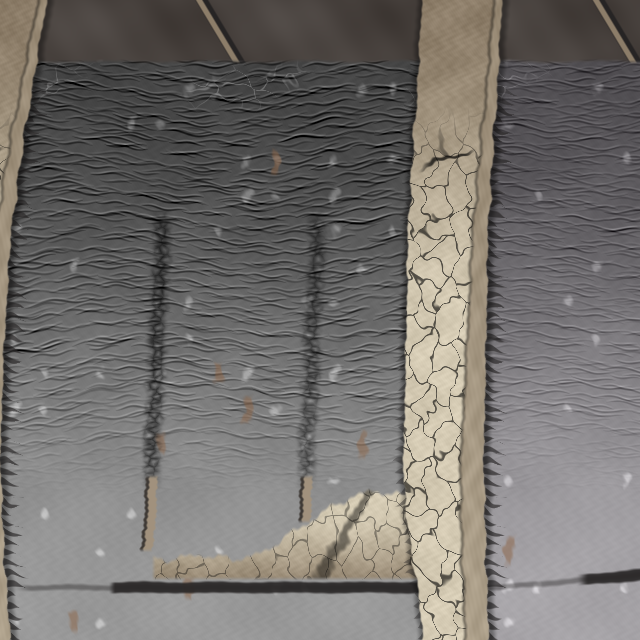
This texture is drawn by a WebGL 1 fragment shader. Its source:

```glsl
precision highp float;
uniform vec2 u_resolution;

const vec3 SAND = vec3(.83, .79, .7);
const vec3 DUST = vec3(.55, .49, .41);
const vec3 SHADOW = vec3(.15, .14, .14);
const vec3 RUST = vec3(.55, .39, .27);

vec2 hash2(vec2 p) {
  return fract(sin(vec2(dot(p, vec2(127.1, 311.7)), dot(p, vec2(269.5, 183.3)))) * 4375.85);
}

// Soft mask of the range lo..hi
float band(float x, float lo, float hi, float soft) {
  return smoothstep(lo - soft, lo + soft, x) * (1. - smoothstep(hi - soft, hi + soft, x));
}

float fade(float lo, float hi, float x) { return 1. - smoothstep(lo, hi, x); }

float waves(vec2 p) {
  return (sin(p.x + 1.7 * sin(p.y)) + .5 * sin(2.3 * p.y - 1.1 * p.x) + .3 * sin(4.7 * p.x + 3.1 * p.y)) / 1.8;
}

// Gap between the two nearest cell points
float cellGap(vec2 p) {
  vec2 cell = floor(p), d = vec2(8.);
  for (int j = -1; j <= 1; j++) {
    for (int i = -1; i <= 1; i++) {
      vec2 c = cell + vec2(float(i), float(j));
      float r = length(c + hash2(c) - p);
      d = r < d.x ? vec2(r, d.x) : vec2(d.x, min(d.y, r));
    }
  }
  return d.y - d.x;
}

// Tapered tear: negative in the cut, positive on its lit lip
float tear(vec2 p, vec2 size, float seed) {
  vec2 q = p / size + seed * vec2(.37, .61);
  q.x += hash2(vec2(floor(q.y), seed)).x;
  vec2 f = fract(q), h = hash2(floor(q) + seed * 7.);
  float x = (f.x - .5) / (.27 + .23 * h.x);
  float taper = max(0., 1. - x * x);
  float y = (f.y - .39 - .22 * h.y - .11 * sin(f.x * 10. + h.x * 6.3)) * size.y;
  float cut = fade(0., .0012 + .0018 * taper, abs(y));
  float lip = fade(0., .0025, abs(y - .003));
  return (.55 * lip - cut) * sqrt(taper) * (.35 + .65 * h.y);
}

vec3 crackedSand(vec3 tint, vec2 p, float amount) {
  float gap = cellGap(p * vec2(31., 21.) + .25 * vec2(waves(p * 70.), waves(p.yx * 60.)));
  float grain = .025 * waves(p * 310.) + .03 * waves(p * 47.);
  return (tint + grain) * (1. - .6 * amount * fade(.015, .075, gap));
}

// Ragged ticks; d is the distance outward from the edge
float teeth(float d, float y, float reach) {
  float row = y * 62. + .3 * waves(vec2(y * 30., d * 80.));
  float t = d / (reach * (.35 + .65 * hash2(vec2(floor(row), 3.)).x));
  float tooth = .42 * (1. - t) - abs(fract(row + d * 18.) - .5);
  return smoothstep(-.04, .12, tooth) * step(0., d) * fade(.82, .9, y);
}

vec3 paintGroove(vec3 base, vec2 p, float left, float right, float lean) {
  float x = p.x - lean * (p.y - .3) * (p.y - .3) - .003 * waves(p.yy * vec2(38., 55.));
  left += .022 * fade(0., .25, p.y);
  vec3 tint = mix(SAND, DUST, smoothstep(.5, .98, p.y));
  vec3 sand = crackedSand(tint, vec2(x, p.y), fade(.7, .85, p.y));
  float bedEnd = mix(left, right, mix(.64, .9, p.y));
  vec3 wall = mix(SAND, DUST, .55 + .3 * p.y) + .04 * waves(p * vec2(190., 60.));
  sand = mix(sand, wall, smoothstep(-.003, .003, x - bedEnd));
  sand *= 1. - .4 * band(x, bedEnd - .002, bedEnd + .002, .003);
  // Wide split across the bed
  float split = p.y - .735 - .35 * (x - left) + .008 * waves(p * 60.);
  sand *= 1. - .7 * fade(.001, .005, abs(split)) * band(x, left + .02, bedEnd - .015, .01);
  float fringe = max(teeth(x - right, p.y, .037), .6 * teeth(left - x, p.y, .018));
  base = mix(base, SHADOW, .65 * fringe);
  base *= 1. - .35 * band(x, left - .006, right + .009, .006);
  return mix(base, sand, band(x, left, right, .002));
}

// Crushed sipe opening into a dusty slot
vec3 paintSipe(vec3 base, vec2 p, float x, float foot, float strength) {
  float d = p.x - x - .045 * (p.y - .25) - .004 * waves(p.yy * vec2(75., 110.));
  float crush = band(d, -.011, .011, .008) * band(p.y, .25, .66, .025);
  base *= 1. - strength * crush * (.75 - .8 * cellGap(p * vec2(75., 95.)));
  vec3 slot = mix(DUST + .08, SHADOW, .8 * fade(-.006, -.002, d));
  return mix(base, slot, band(p.y, foot, .255, .004) * band(d, -.009, .009, .002));
}

vec3 paintRubber(vec2 p) {
  float rightRib = smoothstep(.7, .78, p.x);
  vec3 color = vec3(mix(.6, .27, smoothstep(.05, .9, p.y)));
  color += rightRib * vec3(.05, .04, .055) + .018 * waves(p * 23.) + .012 * waves(p * 290.);
  // Tears, fading toward the foot
  vec2 q = p + vec2(0., .012 * sin(p.x * 11. + p.y * 5.) + .05 * p.x * (p.y - .5));
  float relief = 0.;
  for (int i = 0; i < 5; i++) {
    float n = float(i);
    relief += tear(q, vec2(.16, .039) - n * vec2(.02, .005), n + 1.);
  }
  color += .21 * relief * smoothstep(.2, .42, p.y) * (1. - .35 * rightRib);
  // Pale web
  float web = fade(.01, .1, cellGap(p * vec2(24., 42.) + .4 * waves(p * 50.)));
  color += .17 * web * band(p.y, .84, .89, .025) * smoothstep(-.2, .7, waves(p * 17.));
  // Scuffs and rust flecks
  vec2 grid = p * vec2(22., 18.), pick = hash2(floor(grid) + 9.);
  vec2 f = fract(grid) - .5 + .12 * waves(p * 90.);
  color += .18 * step(.8, pick.x) * fade(.04, .22, length(f));
  color = mix(color, RUST, .5 * step(.965, pick.y) * fade(.07, .2, abs(f.x)) * fade(.2, .4, abs(f.y)));
  // Shaded shoulder with slanted bars
  vec3 shoulder = vec3(.28, .255, .24) + .045 * waves(p * 19.);
  float bar = mod(p.x + .6 * (p.y - 1.) - .315 + .3, .62) - .3;
  shoulder = mix(shoulder, SHADOW, fade(.008, .012, abs(bar)));
  shoulder = mix(shoulder, DUST, fade(.003, .007, abs(bar + .004)));
  return mix(color, shoulder, smoothstep(.9, .908, p.y + .002 * waves(p * 40.)));
}

void main() {
  vec2 p = gl_FragCoord.xy / u_resolution;
  vec3 color = paintRubber(p);
  for (int i = 0; i < 3; i++) {
    float n = float(i);
    color = paintSipe(color, p, .236 + .242 * n, .14 + .045 * n * (2. - n), .8 - .15 * n);
  }
  // Packed sediment
  float crest = .127 + .1 * smoothstep(.36, .58, p.x) + .008 * waves(p.xx * vec2(45., 70.));
  vec3 heap = crackedSand(mix(DUST, SAND, smoothstep(.06, .2, p.y)), p, .6);
  float gash = abs(p.x - .44 - .6 * p.y + .008 * waves(p * 80.));
  heap *= .55 + .45 * smoothstep(.003, .014, gash);
  color = mix(color, heap, band(p.x, .24, .66, .004) * band(p.y, .096, crest, .004));
  // Cross cut
  float y = abs(p.y - .082 - .09 * max(0., p.x - .78) + .0015 * waves(p * 55.));
  float deep = band(p.x, .175, .66, .006) + smoothstep(.9, .92, p.x);
  color = mix(color, SHADOW, .9 * deep * fade(.006, .011, y));
  color = mix(color, SHADOW, .4 * smoothstep(.02, .05, p.x) * fade(.001, .007, y));
  color = paintGroove(color, p, -.13, .002, .15);
  color = paintGroove(color, p, .632, .757, .06);
  gl_FragColor = vec4(color, 1.);
}
```
